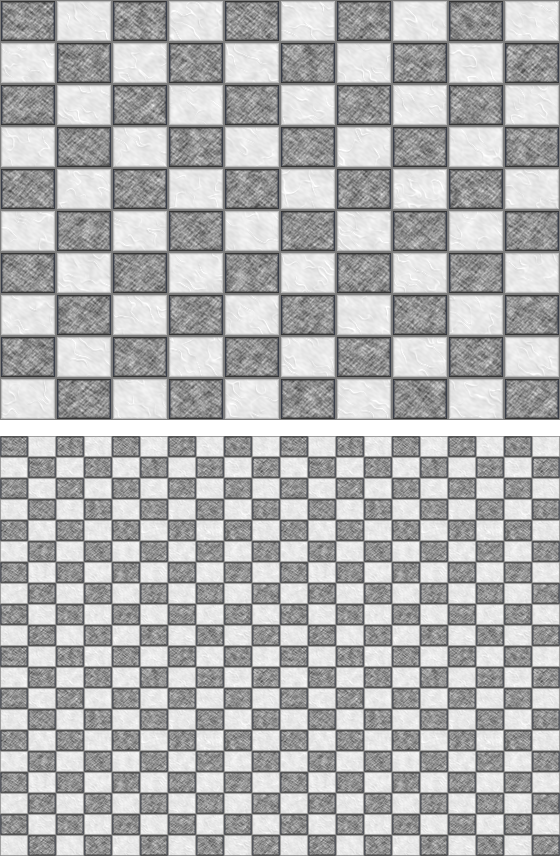
Top: one tile. Bottom: repeated 2 by 2.
Write a WebGL 1 fragment shader that draws this pattern.

```glsl
precision highp float;
// Checkerboard of ten by ten stone tiles: pale veined marble against brushed
// grey slate with dark bevelled rims. Each tile samples gradient noise at its own
// offset, and joints are centred on the cell borders so the sheet wraps.
uniform vec2 u_resolution;

float hash(vec2 p) {
  vec3 h = fract(p.xyx * vec3(0.1031, 0.1030, 0.0973));
  h += dot(h, h.yzx + 33.33);
  return fract((h.x + h.y) * h.z);
}

float cornerSlope(vec2 corner, vec2 offset) {
  float angle = 6.2832 * hash(corner);
  return dot(vec2(cos(angle), sin(angle)), offset);
}

// Gradient noise, roughly -0.7 to 0.7
float gradientNoise(vec2 p) {
  vec2 i = floor(p), f = fract(p);
  vec2 w = f * f * f * (f * (f * 6.0 - 15.0) + 10.0);
  vec2 e = vec2(1.0, 0.0);
  return mix(
    mix(cornerSlope(i, f), cornerSlope(i + e.xy, f - e.xy), w.x),
    mix(cornerSlope(i + e.yx, f - e.yx), cornerSlope(i + e.xx, f - e.xx), w.x), w.y);
}

vec2 rotate(vec2 p, float angle) {
  float c = cos(angle), s = sin(angle);
  return vec2(c * p.x + s * p.y, c * p.y - s * p.x);
}

// Brushed slate: long thin strokes crossing on both diagonals
float slate(vec2 p, vec2 seed) {
  float tone = 0.57 + 0.12 * gradientNoise(p * 3.5 + seed);
  for (int k = 0; k < 4; k++) {
    float n = float(k);
    float side = mod(n, 2.0) * 2.0 - 1.0;
    vec2 along = rotate(p, side * (0.5 + 0.13 * n));
    tone += 0.16 * gradientNoise(along * vec2(2.6, 17.0 + 2.0 * n) + seed + 31.0 * n);
  }
  return tone + 0.12 * gradientNoise(p * 19.0 + seed);
}

// Signed field whose zero line is the path of a marble vein
float veinField(vec2 p, vec2 seed) {
  vec2 warp = vec2(gradientNoise(p * 4.0 + seed), gradientNoise(p * 4.0 + seed + 57.0));
  return gradientNoise(rotate(p + 0.17 * warp, -0.65) * vec2(1.5, 3.6) + seed);
}

// Marble: soft mottling, white veins and a faint shadow beneath them
float marble(vec2 p, vec2 seed) {
  float vein = 1.0 - smoothstep(0.0, 0.075, abs(veinField(p, seed)));
  float shadow = 1.0 - smoothstep(0.0, 0.09, abs(veinField(p + vec2(0.02, 0.04), seed)));
  float strength = smoothstep(-0.35, 0.3, gradientNoise(p * 2.5 + seed + 83.0));
  float tone = 0.912 + 0.06 * gradientNoise(p * 3.0 + seed + 19.0);
  tone += 0.05 * gradientNoise(rotate(p, -0.6) * vec2(7.0, 14.0) + seed);
  return tone + strength * (0.075 * vein - 0.04 * shadow);
}

void main() {
  // Lengths below are in tile heights
  vec2 grid = gl_FragCoord.xy / u_resolution * 10.0;
  vec2 cell = floor(grid);
  vec2 size = vec2(u_resolution.x / u_resolution.y, 1.0);
  vec2 p = fract(grid) * size;
  float pixel = 10.0 / u_resolution.y;
  vec2 seed = floor(150.0 * vec2(hash(cell + 3.7), hash(cell + 41.3)));

  // Distance inward from the joint's centre line
  vec2 gap = min(p, size - p);
  float edge = min(gap.x, gap.y);
  float joint = mix(0.42, 0.6, smoothstep(0.0, 0.03, edge));

  vec3 color;
  if (mod(cell.x + cell.y, 2.0) > 0.5) {
    // Slate with a dark rim, slightly blue on the upright sides
    vec3 rim = mix(vec3(0.2), vec3(0.21, 0.23, 0.28), step(gap.x, gap.y));
    float chip = smoothstep(0.25, 0.5, gradientNoise(p * 15.0 + seed + 7.0));
    rim += 0.22 * chip * smoothstep(0.045, 0.06, edge);
    color = mix(vec3(joint), rim, smoothstep(-0.5, 0.5, (edge - 0.026) / pixel));
    float face = smoothstep(-0.5, 0.5, (edge - 0.058) / pixel);
    float shade = mix(0.86, 1.0, smoothstep(0.05, 0.12, edge));
    color = mix(color, vec3(slate(p, seed) * shade), face);
  } else {
    // Marble with a soft rounded edge falling into the joint
    float face = smoothstep(0.005, 0.075, edge);
    color = vec3(mix(joint, marble(p, seed), face));
  }
  gl_FragColor = vec4(clamp(color, 0.0, 1.0), 1.0);
}
```
